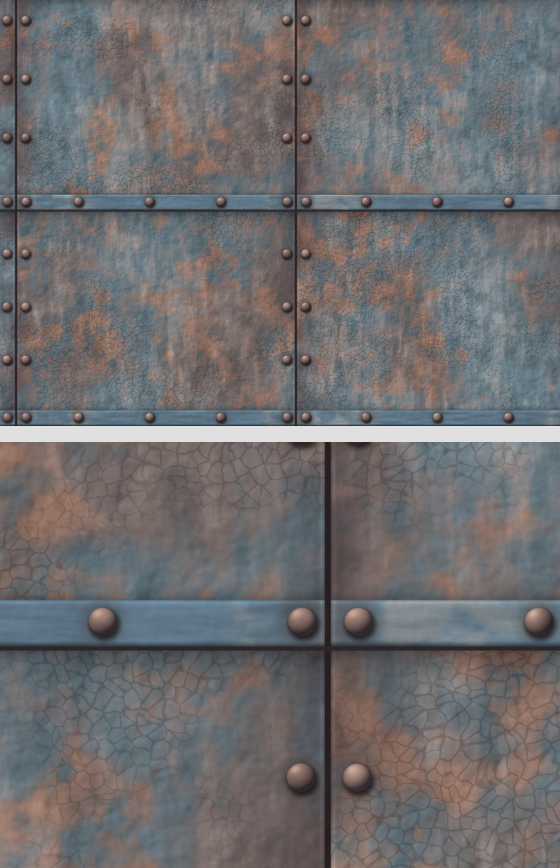
Top, the full canvas; bottom, a detail of the centre.
Write a Shadertoy shader that draws this texture.

```glsl
#define PANEL vec2(0.657, 0.506)
#define ORIGIN vec2(0.0377, -0.011)
#define STRIP_HEIGHT 0.038
#define SEAM_HALF 0.0024
#define RIVET_RADIUS 0.0112
#define BLUE vec3(0.415, 0.49, 0.53)
#define BROWN vec3(0.45, 0.405, 0.395)
#define PALE vec3(0.59, 0.58, 0.575)
#define ORANGE vec3(0.60, 0.42, 0.34)
#define DARK vec3(0.15, 0.12, 0.13)
#define COPPER vec3(0.70, 0.57, 0.52)

float hash(vec2 p) {
    vec3 q = fract(p.xyx * 0.1031);
    q += dot(q, q.yzx + 33.33);
    return fract((q.x + q.y) * q.z);
}

float noise(vec2 p) {
    vec2 i = floor(p), f = fract(p);
    f = f * f * (3.0 - 2.0 * f);
    return mix(mix(hash(i), hash(i + vec2(1, 0)), f.x),
               mix(hash(i + vec2(0, 1)), hash(i + vec2(1, 1)), f.x), f.y);
}

float fbm(vec2 p) {
    float sum = 0.0, amp = 0.5;
    for (int i = 0; i < 5; i++) {
        sum += amp * noise(p);
        p = mat2(1.6, 1.2, -1.2, 1.6) * p + 7.3;
        amp *= 0.5;
    }
    return sum / 0.97;
}

// Gap between the two nearest cell points: zero on a crack
float crackle(vec2 p) {
    vec2 i = floor(p), f = fract(p);
    float near = 9.0, second = 9.0;
    for (int y = -1; y <= 1; y++)
    for (int x = -1; x <= 1; x++) {
        vec2 o = vec2(x, y);
        float d = length(o + vec2(hash(i + o), hash(i + o + 51.7)) - f);
        second = min(second, max(near, d));
        near = min(near, d);
    }
    return second - near;
}

// Offset from the nearest rivet centre within a panel
vec2 nearestRivet(vec2 l, vec2 parity) {
    vec2 best = vec2(9.0);
    for (int i = 0; i < 8; i++) {
        float k = float(i);
        vec2 c;
        if (i < 6) {
            float row = floor(k * 0.5);
            c = vec2(mod(k, 2.0), mix(0.059, 0.101, parity.y) + row * mix(0.138, 0.1245, parity.y));
            c.x = mix(0.023, PANEL.x - 0.021, c.x);
        } else {
            c = vec2(i == 6 ? 0.024 : PANEL.x - 0.020, PANEL.y - 0.021);
        }
        if (length(l - c) < length(best)) best = l - c;
    }
    for (int i = 0; i < 3; i++) {
        vec2 c = vec2(0.147 + 0.018 * parity.x + 0.167 * float(i), PANEL.y - 0.021);
        if (length(l - c) < length(best)) best = l - c;
    }
    return best;
}

void mainImage(out vec4 fragColor, in vec2 fragCoord) {
    float px = 1.0 / iResolution.y;
    vec2 p = fragCoord * px;
    vec2 l = vec2(p.x, 1.0 - p.y) - ORIGIN;
    vec2 cell = floor(l / PANEL), parity = mod(cell, 2.0);
    l -= cell * PANEL;
    vec2 s = p + 3.7 * cell + 11.0;

    // Weathered plate: blue paint, brown wear, pale bloom, orange rust
    float sideGap = min(l.x, PANEL.x - l.x);
    vec2 wearCentre = vec2(mix(0.48, 0.1, parity.x), mix(0.5, 0.2, parity.x * parity.y));
    float wear = 0.16 - 0.32 * length(l / PANEL - wearCentre);
    float cloud = fbm(s * 6.0), fine = fbm(s * 38.0);
    float streak = fbm(s * vec2(75.0, 16.0));
    float brown = smoothstep(0.32, 0.68, cloud + wear + 0.5 * (fine - 0.5) + 0.25 * (streak - 0.5));
    vec3 col = mix(BLUE, BROWN, brown);
    float bloom = fbm(s * 7.0 + 40.0) + 0.5 * (streak - 0.5);
    col = mix(col, PALE, 0.5 * smoothstep(0.42, 0.72, bloom));
    float rust = fbm(s * 13.0 + 80.0) + 0.5 * (fine - 0.5) + 0.6 * wear;
    col = mix(col, ORANGE, 0.55 * smoothstep(0.56, 0.78, rust));

    // Grain, embossed pitting and cracked paint
    float relief = fbm(s * 95.0) - fbm((s + vec2(0.003, -0.003)) * 95.0);
    float cracks = 1.0 - smoothstep(0.0, 0.22, crackle(s * 85.0 + 1.5 * fine));
    float crackArea = smoothstep(0.4, 0.65, fbm(s * 9.0 + 20.0));
    col *= 1.0 + 0.30 * relief + 0.45 * (fine - 0.5) + 0.25 * (streak - 0.5);
    col *= 1.0 - 0.16 * cracks * crackArea;

    // Grime at the edges and shadow below each strip
    float grime = exp(-sideGap / 0.035) * smoothstep(0.25, 0.65, fbm(s * 10.0 + 60.0));
    col = mix(col, DARK * 1.5, 0.6 * grime);
    float stripY = l.y - PANEL.y + STRIP_HEIGHT;
    col *= 1.0 - 0.4 * exp(-l.y / 0.016) - 0.28 * exp(-abs(stripY) / 0.006);

    // Horizontal strip with worn paint and lit upper edge
    float worn = smoothstep(0.025, 0.05, l.x) * (1.0 - smoothstep(0.12, 0.21, l.x));
    worn += exp(-pow((l.x - 0.60) / 0.016, 2.0));
    worn *= smoothstep(0.32, 0.6, fbm(s * vec2(28.0, 40.0)));
    vec3 strip = mix(BLUE * vec3(0.94, 1.0, 1.06), PALE * vec3(0.97, 1.03, 1.04), 0.8 * worn);
    strip = mix(strip, BROWN * 0.9, 0.7 * exp(-sideGap / 0.018));
    strip *= 0.93 + 0.35 * (fbm(s * vec2(18.0, 130.0)) - 0.5) + 0.12 * relief;
    strip *= 1.0 + 0.22 * exp(-abs(stripY - 0.002) / 0.0015);
    strip *= 1.0 - 0.6 * smoothstep(STRIP_HEIGHT - 0.007, STRIP_HEIGHT, stripY);
    col = mix(col, strip, smoothstep(-px, px, stripY));

    // Seams with a thin lit lip
    float ySeam = min(l.y, PANEL.y - l.y);
    col *= 1.0 + 0.2 * exp(-abs(sideGap - 0.005) / 0.0015);
    col = mix(DARK, col, smoothstep(SEAM_HALF - px, SEAM_HALF + px, sideGap));
    col = mix(DARK * 1.2, col, smoothstep(0.0015 - px, 0.0015 + px, ySeam));

    // Rivets: stain, cast shadow, lit dome
    vec2 r = nearestRivet(l, parity) / RIVET_RADIUS;
    float dist = length(r) * (1.0 + 0.10 * (fine - 0.5));
    col = mix(col, BROWN * 0.6, 0.4 * (1.0 - smoothstep(0.8, 2.2, dist)));
    col *= 1.0 - 0.6 * (1.0 - smoothstep(0.75, 1.4, length(r - vec2(0.12, 0.22))));
    vec3 normal = vec3(r, sqrt(max(0.0, 1.0 - dist * dist)));
    float lit = max(0.0, dot(normal, normalize(vec3(-0.4, -0.6, 0.7))));
    vec3 dome = mix(DARK * 1.4, COPPER, lit) * (0.92 + 0.5 * (fine - 0.5));
    dome += 0.14 * pow(lit, 14.0);
    float aa = px / RIVET_RADIUS;
    col = mix(col, dome, 1.0 - smoothstep(1.0 - aa, 1.0 + aa, dist));

    fragColor = vec4(clamp(col, 0.0, 1.0), 1.0);
}
```
